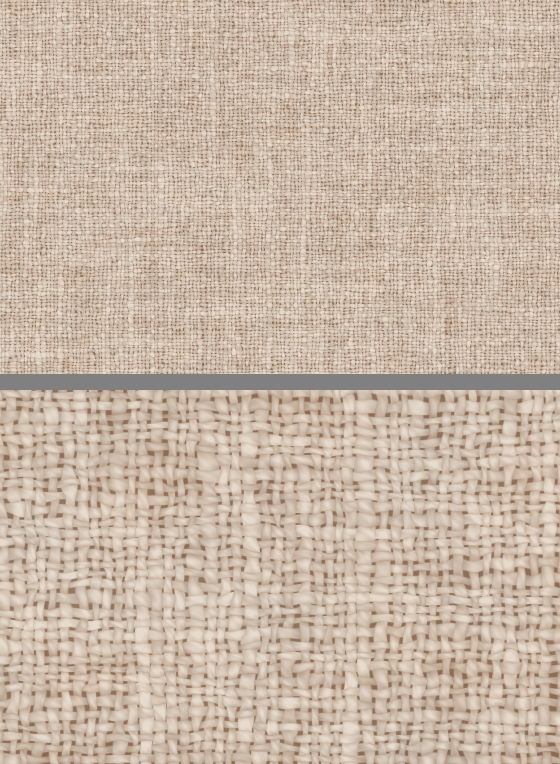
Top: the whole. Bottom: its middle third, enlarged.
Reproduce this texture procedurally as a Shadertoy shader.

```glsl
// Beige linen cloth in plain weave, with uneven threads and pale slubs.
// Two crossing sets of strands rise and dip as cosines; the higher one shows,
// and gradient noise varies their spacing, thickness, tone and fibres.

const float PI = 3.14159265;
const vec2 THREADS = vec2(86.0, 98.0);        // threads per canvas height
const vec3 SHADOW_BROWN = vec3(0.60, 0.48, 0.39);
const vec3 PALE_FLAX = vec3(0.89, 0.84, 0.785);
const float GAP_TONE = -0.12;
const int SAMPLES = 3;                        // per axis, for smooth edges
const float SAMPLE_SPREAD = 0.8;              // in pixels

vec2 gradientAt(vec2 cell) {
    vec3 q = fract(cell.xyx * vec3(0.1031, 0.1030, 0.0973));
    q += dot(q, q.yzx + 33.33);
    float angle = 2.0 * PI * fract((q.x + q.y) * q.z);
    return vec2(cos(angle), sin(angle));
}

float gradientNoise(vec2 p) {
    vec2 cell = floor(p);
    vec2 f = p - cell;
    vec2 s = f * f * f * (f * (f * 6.0 - 15.0) + 10.0);
    vec2 e = vec2(1.0, 0.0);
    float a = dot(gradientAt(cell), f);
    float b = dot(gradientAt(cell + e.xy), f - e.xy);
    float c = dot(gradientAt(cell + e.yx), f - e.yx);
    float d = dot(gradientAt(cell + e.xx), f - e.xx);
    return mix(mix(a, b, s.x), mix(c, d, s.x), s.y);
}

// One set of parallel strands: x = tone, y = coverage, z = height
vec3 strand(float across, float along, float side, float seed) {
    float id = floor(across + 0.5);
    float offset = across - id;
    float lane = id * 7.37 + seed;

    // Long slubs and short lumps along each thread
    float slub = smoothstep(0.05, 0.50, gradientNoise(vec2(lane, along * 0.024 + seed)));
    float lump = gradientNoise(vec2(lane + 31.7, along * 0.57));
    float halfWidth = 0.345 + 0.13 * slub + 0.22 * lump;

    // Round cross section, raised or lowered at every crossing
    float r = offset / halfWidth;
    float roundness = sqrt(max(1.0 - r * r, 0.0));
    float lift = side * cos(PI * id) * cos(PI * along);
    float cover = 1.0 - smoothstep(halfWidth - 0.06, halfWidth + 0.06, abs(offset));

    // Thread dye and twisted fibres
    float dye = 0.22 * gradientNoise(vec2(lane + 73.1, along * 0.08));
    float fibre = 0.30 * gradientNoise(vec2(across * 2.3 + along, along * 1.3) + seed);
    float tone = 0.455 + 0.46 * roundness * (0.5 + 0.5 * lift);
    tone += dye + fibre + 0.11 * slub + 0.24 * lump;
    return vec3(tone, cover, lift + 0.5 * roundness);
}

float layer(vec3 lower, vec3 upper) {
    return mix(mix(GAP_TONE, lower.x, lower.y), upper.x, upper.y);
}

float weaveTone(vec2 p) {
    // Uneven spacing, then a finer wobble of the threads
    vec2 uv = p * THREADS;
    uv.x += 0.85 * gradientNoise(vec2(p.x * 29.0, p.y * 5.0));
    uv.y += 0.85 * gradientNoise(vec2(p.x * 5.0, p.y * 33.0) + 19.3);
    vec2 wobble = p * 47.0;
    uv += 0.38 * vec2(gradientNoise(wobble + 3.6), gradientNoise(wobble + 64.2));

    vec3 warp = strand(uv.x, uv.y, 1.0, 11.43);
    vec3 weft = strand(uv.y, uv.x, -1.0, 57.81);
    float warpOnTop = smoothstep(-0.2, 0.2, warp.z - weft.z);
    return mix(layer(warp, weft), layer(weft, warp), warpOnTop);
}

// Broad streaks along both thread directions, plus soft patches
float streakTone(vec2 p) {
    float vertical = gradientNoise(vec2(p.x * 25.0, p.y * 1.7) + 5.2);
    float horizontal = gradientNoise(vec2(p.x * 1.7, p.y * 29.0) + 41.6);
    float patches = gradientNoise(p * 6.0 + 8.4);
    return 0.08 * vertical + 0.12 * horizontal + 0.04 * patches;
}

vec3 clothColor(vec2 p) {
    float tone = weaveTone(p) + streakTone(p);
    vec3 color = mix(SHADOW_BROWN, PALE_FLAX, clamp(tone, -0.2, 1.05));
    float warmth = gradientNoise(p * vec2(9.0, 14.0) + 90.7);
    return color + vec3(0.010, -0.004, -0.012) * warmth;
}

void mainImage(out vec4 fragColor, in vec2 fragCoord) {
    vec3 sum = vec3(0.0);
    for (int y = 0; y < SAMPLES; y++) {
        for (int x = 0; x < SAMPLES; x++) {
            vec2 jitter = (vec2(x, y) + 0.5) / float(SAMPLES) - 0.5;
            sum += clothColor((fragCoord + SAMPLE_SPREAD * jitter) / iResolution.y);
        }
    }
    fragColor = vec4(sum / float(SAMPLES * SAMPLES), 1.0);
}
```
